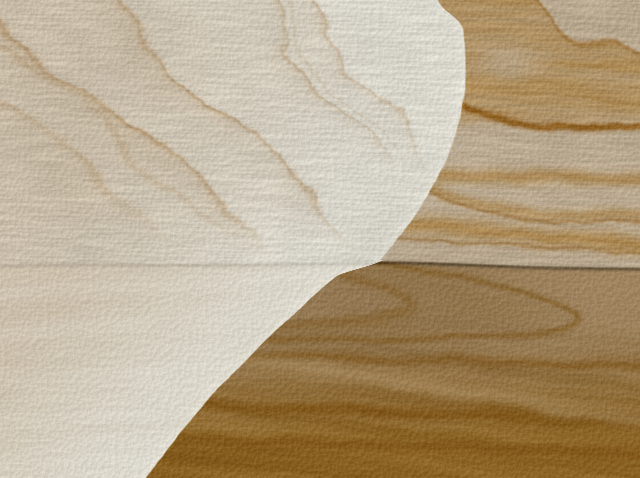
Give the GLSL for this texture, as a Shadertoy shader.

```glsl
// Textured wood panel: pale wash on the left of a curved edge, ochre grain on the right.

vec2 hash2(vec2 p) {
    vec3 q = fract(p.xyx * vec3(0.1031, 0.1030, 0.0973));
    q += dot(q, q.yzx + 33.33);
    return fract((q.xx + q.yz) * q.zy);
}

// Distance to the nearest scattered point
float cells(vec2 p) {
    vec2 id = floor(p), f = fract(p);
    float nearest = 2.0;
    for (int j = -1; j <= 1; j++)
        for (int i = -1; i <= 1; i++) {
            vec2 o = vec2(i, j);
            vec2 d = o + hash2(id + o + 57.0) - f;
            nearest = min(nearest, dot(d, d));
        }
    return sqrt(nearest);
}

// Layered sines, about -1 to 1
float ripple(vec2 p) {
    float sum = 0.0, amp = 0.5;
    for (int i = 0; i < 5; i++) {
        sum += amp * sin(p.x + 1.6 * sin(p.y * 0.8 + float(i))) * cos(p.y - 0.7 * sin(p.x));
        p = mat2(0.8, 0.6, -0.6, 0.8) * p * 1.83 + 2.7;
        amp *= 0.62;
    }
    return sum;
}

float band(float d, float w) { return exp(-d * d / (w * w)); }

// Crisp line with a soft stain trailing to its left
float vein(float d, float w) {
    float stain = exp(min(d, 0.0) / (w * 7.0)) * smoothstep(w, 0.0, d);
    return 0.55 * band(d, w) + 0.45 * stain;
}

// Horizontal position of the curved paint edge
float edgeX(float y) {
    float lower = 0.306 + 0.70 * y + 0.58 * y * y + 0.055 * smoothstep(0.42, 0.457, y);
    float upper = 0.974 - 1.1 * (y - 0.86) * (y - 0.86) - 0.036 * smoothstep(0.94, 1.0, y);
    return y < 0.457 ? lower : upper;
}

vec3 paleUpper(vec2 p, float gap, float wob) {
    float t = 1.0 - p.y, x = p.x + 0.022 * wob;
    float blotch = ripple(p * 11.0 + 4.0);
    vec3 col = mix(vec3(0.79, 0.745, 0.67), vec3(0.855, 0.845, 0.805), smoothstep(0.85, 0.05, gap));
    col += 0.018 * blotch;
    float fade = smoothstep(0.56, 0.36, t);
    float v = 0.95 * vein(x + 0.035 - 1.15 * t + 0.03 * sin(14.0 * t - 0.3), 0.010);
    v += 0.85 * vein(x - 0.253 - 1.05 * t + 0.032 * (1.0 - cos(19.6 * t)), 0.008);
    v += 0.5 * vein(x + 0.30 - 1.35 * t + 0.03 * sin(17.0 * t), 0.016);
    v += 0.35 * band(x + 0.09 - 1.15 * t + 0.02 * sin(21.0 * t), 0.012);
    float near = smoothstep(0.40, 0.22, t);
    v += 0.65 * near * vein(x - 0.577 - 0.72 * t + 0.03 * (1.0 - cos(21.0 * t)), 0.006);
    v += 0.6 * near * vein(x - 0.664 - 0.75 * t + 0.025 * (1.0 - cos(24.0 * t)), 0.006);
    v += 0.25 * near * band(x - 0.60 - 0.75 * t + 0.03 * (1.0 - cos(21.0 * t)), 0.006);
    return mix(col, vec3(0.64, 0.50, 0.32), clamp(v * fade * (0.55 + 0.2 * blotch), 0.0, 0.7));
}

vec3 paleLower(vec2 p, float gap) {
    float streak = ripple(vec2(p.x * 2.0, p.y * 38.0 - p.x * 2.0));
    vec3 col = mix(vec3(0.805, 0.76, 0.685), vec3(0.86, 0.845, 0.80), smoothstep(0.6, 0.0, gap));
    return col + vec3(0.018, 0.022, 0.028) * streak;
}

vec3 ochreUpper(vec2 p, float wob) {
    float x = p.x, y = p.y + 0.009 * wob;
    float streak = ripple(vec2(x * 3.0, y * 55.0 + x * 3.0));
    vec3 col = vec3(0.73, 0.665, 0.57) + 0.02 * streak;
    // Broad stain with a pale patch in the top corner
    float rim = y - 0.885 - 0.10 * exp(-(x - 1.12) * 12.0) + 0.015 * sin(x * 38.0);
    float stain = smoothstep(0.72, 0.78, y) * smoothstep(0.012, -0.004, rim);
    stain *= 1.0 - 0.7 * band(length((vec2(x, y) - vec2(1.06, 0.875)) * vec2(1.0, 2.0)), 0.07);
    stain *= 0.7 + 0.35 * streak;
    stain += 0.75 * band(y - 0.63 + 0.02 * (x - 1.1), 0.016);
    stain += 0.65 * band(y - 0.547 - 0.05 * exp((0.92 - x) * 9.0), 0.013);
    stain += 0.85 * band(y - 0.51 + 0.09 * (x - 1.08), 0.020);
    col = mix(col, vec3(0.66, 0.51, 0.28), clamp(stain, 0.0, 0.9));
    float line = band(y - 0.732 - 0.05 * exp((0.965 - x) * 12.0), 0.008);
    line += 0.4 * band(rim, 0.006) + 0.45 * band(y - 0.532 - 0.06 * exp((0.91 - x) * 9.0), 0.005);
    line += 0.4 * band(y - 0.485 + 0.06 * (x - 1.08), 0.005);
    return mix(col, vec3(0.55, 0.36, 0.11), clamp(line, 0.0, 0.9));
}

vec3 ochreLower(vec2 p, float wob) {
    float x = p.x, y = p.y + 0.008 * wob;
    float streak = ripple(vec2(x * 2.2 + 1.0, y * 42.0 + x * 5.0));
    vec3 col = mix(vec3(0.54, 0.385, 0.14), vec3(0.575, 0.47, 0.325), smoothstep(0.04, 0.34, y + 0.035 * streak));
    col += vec3(0.05, 0.05, 0.045) * streak * smoothstep(0.42, 0.18, y);
    col += 0.05 * smoothstep(0.85, 1.3, x) * smoothstep(0.15, 0.35, y);
    // Nested arches of the heartwood
    float h = y - 0.335 - 0.085 * (1.21 - x);
    float arch = x + h * h / 0.0156, slope = sqrt(1.0 + 16436.0 * h * h);
    float rings = 0.6 * band((arch - 1.21) / slope, 0.007) + 0.45 * band((arch - 0.86) / slope, 0.012);
    rings += 0.3 * smoothstep(0.3, 0.0, abs(arch - 1.05)) * (0.5 + 0.5 * streak);
    col = mix(col, vec3(0.50, 0.355, 0.14), clamp(rings, 0.0, 0.8));
    // Dark and pale sloping streaks
    float dark = 0.6 * band(y - 0.255 + 0.03 * (x - 0.6), 0.010) + 0.7 * band(y - 0.15 + 0.04 * (x - 0.5), 0.014);
    dark += 0.55 * band(y - 0.075 + 0.03 * (x - 0.6), 0.012);
    col = mix(col, vec3(0.47, 0.30, 0.06), clamp(dark * (0.8 + 0.4 * streak), 0.0, 0.85));
    return mix(col, vec3(0.65, 0.54, 0.37), 0.55 * band(y - 0.205 + 0.16 * (x - 0.8), 0.014));
}

void mainImage(out vec4 fragColor, in vec2 fragCoord) {
    vec2 p = fragCoord / iResolution.y;
    float aa = 1.2 / iResolution.y;
    float wob = ripple(p * vec2(19.0, 23.0));
    float gap = edgeX(p.y) - p.x + 0.003 * wob;
    float seam = p.y - 0.448 - 0.005 * band(p.x - 0.8, 0.2) + 0.008 * smoothstep(0.8, 1.34, p.x);
    float top = smoothstep(-aa, aa, seam), pale = smoothstep(-aa, aa, gap);
    vec3 wash = mix(paleLower(p, gap), paleUpper(p, gap, wob), top);
    vec3 wood = mix(ochreLower(p, wob), ochreUpper(p, wob), top);
    vec3 col = mix(wood, wash, pale);
    // Seam shadow and bright paint rim
    col *= 1.0 - mix(0.35, 0.09, pale) * band(seam + 0.003, 0.004);
    col += 0.025 * pale * band(gap, 0.02);
    // Side-lit plaster bumps and brushed scratches
    vec2 g = p * 105.0;
    float bump = cells(g) - cells(g + vec2(-0.35, 0.4));
    bump += 0.6 * (cells(g * 2.1) - cells(g * 2.1 + vec2(-0.35, 0.4)));
    float scratch = cells(vec2(p.x * 9.0, p.y * 150.0 + p.x * 3.0)) - 0.5;
    col += 0.065 * bump + scratch * mix(0.025, 0.085, top);
    fragColor = vec4(clamp(col, 0.0, 1.0), 1.0);
}
```
